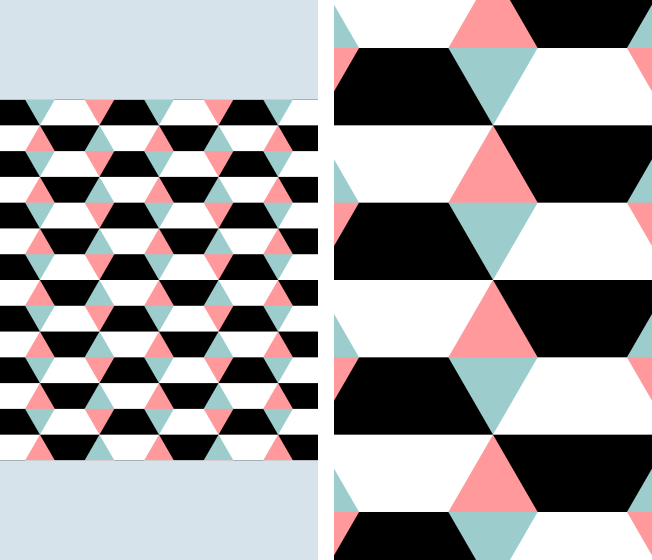
Left, the full canvas; right, a detail of the centre.
A WebGL 2 fragment shader for this pattern:

```glsl
#version 300 es
precision highp float;

uniform vec2 u_resolution;
out vec4 fragColor;

// Lengths are fractions of the canvas width
const float COLUMN = 0.1872;             // spacing of the triangle axes
const float SIDE = COLUMN * 0.5;         // side of an equilateral triangle
const float ROW = SIDE * 0.8660;         // height of one row
const float ROWS = 14.0;
const float SLANT = 0.8660;              // cosine of the edge tilt

const vec3 MARGIN = vec3(0.84, 0.89, 0.92);
const vec3 BLACK = vec3(0.0);
const vec3 WHITE = vec3(1.0);
const vec3 TEAL = vec3(0.61, 0.80, 0.80);
const vec3 PINK = vec3(1.00, 0.60, 0.61);

// Antialiased coverage of a signed distance, positive inside
float coverage(float dist, float pixel) {
    return clamp(dist / pixel + 0.5, 0.0, 1.0);
}

bool isOdd(float n) {
    return mod(n, 2.0) > 0.5;
}

vec3 trapezoidColor(float cell, float row) {
    return isOdd(cell + row) ? BLACK : WHITE;
}

// One row: trapezoids with a triangle over each joint
vec3 rowColor(float x, float depth, float row, float pixel) {
    float axis = floor(x / COLUMN + 0.5);
    float offset = x - axis * COLUMN;

    vec3 color = mix(trapezoidColor(axis - 1.0, row),
                     trapezoidColor(axis, row),
                     coverage(offset, pixel));

    // Even rows point down, odd rows point up
    float along = clamp(depth - row, 0.0, 1.0);
    float fromApex = isOdd(row) ? along : 1.0 - along;
    float inside = (0.5 * SIDE * fromApex - abs(offset)) * SLANT;
    vec3 triangle = isOdd(axis + row) ? PINK : TEAL;
    return mix(color, triangle, coverage(inside, pixel));
}

void main() {
    float pixel = 1.0 / u_resolution.x;
    vec2 p = (gl_FragCoord.xy - 0.5 * u_resolution) * pixel;

    // Rows are counted downward from the top of the band
    float halfBand = 0.5 * ROWS * ROW;
    float depth = (halfBand - p.y) / ROW;

    // Blend the two rows that meet at the nearest boundary
    float boundary = floor(depth + 0.5);
    vec3 above = rowColor(p.x, depth, boundary - 1.0, pixel);
    vec3 below = rowColor(p.x, depth, boundary, pixel);
    vec3 pattern = mix(above, below, coverage((depth - boundary) * ROW, pixel));

    // Plain margins above and below the band
    float band = coverage(halfBand - abs(p.y), pixel);
    fragColor = vec4(mix(MARGIN, pattern, band), 1.0);
}
```
